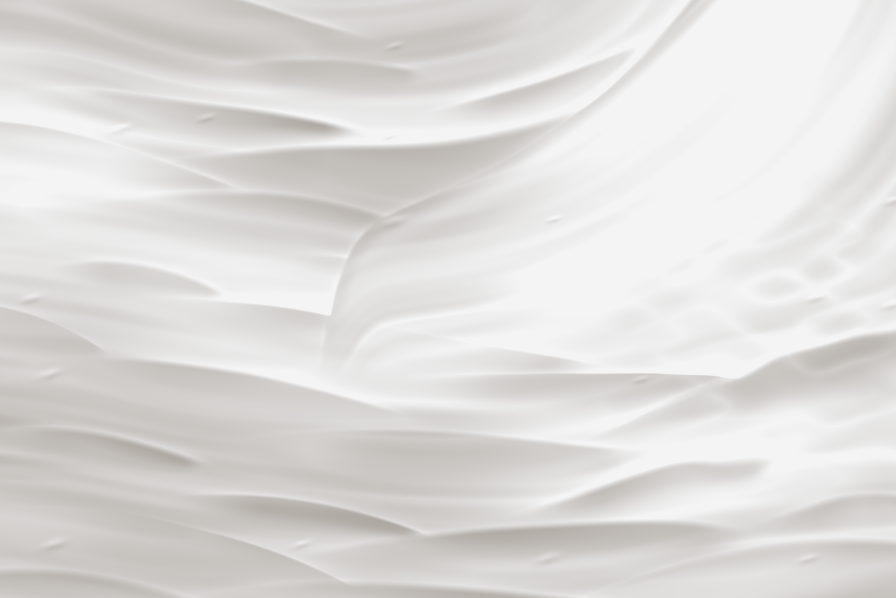
A Shadertoy shader for this texture:

```glsl
// Thick white cream spread in soft, curved and overlapping smears.
#define BASE_TONE 0.880
#define STREAK_CONTRAST 0.29
#define BROAD_CONTRAST 0.15
#define SHADE_DEPTH 0.125
#define SHADE_WIDTH 0.036
#define RIM_LIGHT 0.065
#define RIM_WIDTH 0.009
#define STROKES 30
#define DENT_GRID 7.0
#define DENT_SHARE 0.18

float hash(vec2 p) {
    return fract(sin(dot(p, vec2(127.1, 311.7))) * 43758.5453);
}

float noise(vec2 p) {
    vec2 cell = floor(p), f = fract(p);
    f = f * f * f * (f * (f * 6.0 - 15.0) + 10.0);
    return mix(mix(hash(cell), hash(cell + vec2(1, 0)), f.x),
               mix(hash(cell + vec2(0, 1)), hash(cell + vec2(1, 1)), f.x), f.y);
}

// Spatula tracks: broad folds, ridges and faint hairlines along x
float streaks(vec2 q, float seed) {
    float folds = noise(q * vec2(1.8, 7.0) + seed);
    float ridges = 1.0 - abs(2.0 * noise(q * vec2(2.4, 18.0) + seed + 5.3) - 1.0);
    float hairs = noise(q * vec2(4.0, 60.0) + seed + 9.1);
    return 0.52 * folds + 0.32 * (ridges - 0.15) + 0.16 * hairs;
}

float creamTone(vec2 q, float seed) {
    return BASE_TONE + STREAK_CONTRAST * (streaks(q, seed) - 0.5);
}

// Ragged zone where the cream was torn, at the right
float roughness(vec2 p) {
    return smoothstep(0.85, 1.3, p.x) * (1.0 - smoothstep(0.08, 0.35, abs(p.y - 0.42)));
}

// Height across the smears: level on the left, sweeping upward on the right
float flowHeight(vec2 p) {
    float bend = max(p.x - 0.45, 0.0);
    float lift = mix(0.14, 0.52, p.y * p.y) * bend * bend;
    float wobble = 0.06 * (noise(p * vec2(2.4, 3.2)) - 0.5);
    return p.y + 0.11 * p.x - lift + wobble
         + 0.035 * roughness(p) * (noise(p * vec2(9.0, 15.0)) - 0.5);
}

// Lays a smear over the tone, with a lit lip above and a shadow below its edge
float layCream(float tone, float body, float depth, float softness, float cover, float lip) {
    float reach = SHADE_WIDTH * mix(0.6, 1.3, lip);
    body -= SHADE_DEPTH * lip * exp(-max(depth, 0.0) / reach);
    tone = mix(tone, body, smoothstep(-softness, softness, depth) * cover);
    return tone + RIM_LIGHT * lip * exp(-abs(depth + softness) / RIM_WIDTH);
}

// Small oblong dents with one bright and one dark side
float dents(vec2 p) {
    vec2 g = p * DENT_GRID, cell = floor(g);
    vec2 center = 0.35 + 0.3 * vec2(hash(cell + 2.0), hash(cell + 6.0));
    vec2 d = fract(g) - center;
    d.y -= 0.25 * d.x;
    d *= vec2(9.0, 24.0) * mix(0.8, 1.5, hash(cell + 4.0));
    return step(hash(cell), DENT_SHARE) * d.y * exp(-dot(d, d));
}

void mainImage(out vec4 fragColor, in vec2 fragCoord) {
    vec2 p = fragCoord / iResolution.y;
    float s = flowHeight(p);
    float tone = creamTone(vec2(p.x, s), 0.0);

    // Lens-shaped smears of mixed size and tilt, crisp above and fading below
    for (int i = 0; i < STROKES; i++) {
        float id = float(i);
        float a = hash(vec2(id, 1.7)), b = hash(vec2(id, 8.3)), c = hash(vec2(id, 4.9));
        float size = mix(0.35, 1.0, b);
        float offset = p.x - 1.5 * fract(id * 0.618 + 0.12);
        float along = offset / (size * mix(0.40, 0.62, a));
        float level = mix(1.02, -0.06, (id + 0.5) / float(STROKES)) + 0.22 * (c - 0.5) * offset;
        float arch = 0.085 * size * (1.0 - along * along);
        float depth = level + arch - s;
        float ends = smoothstep(-1.0, -0.2, along) * (1.0 - smoothstep(0.7, 1.0, along));
        float foot = 1.0 - smoothstep(0.5, 2.0, depth / max(arch, 0.010));
        float body = creamTone(vec2(p.x, s + 0.3 * depth), id * 3.7) + 0.05 * (a - 0.5);
        float softness = mix(0.002, 0.009, c);
        tone = layCream(tone, body, depth, softness, ends * foot, ends * mix(0.35, 1.3, a));
    }

    // The large sweep: a blunt rounded start, then a long rise to the right
    float t = p.x - 0.55;
    float nose = exp(min(-t / 0.03, 4.0));
    float crest = 0.625 + 0.16 * t + 0.70 * t * t - 0.16 * nose;
    float slope = 0.16 + 1.40 * t + 5.3 * nose;
    float depth = (crest - p.y) / sqrt(1.0 + slope * slope);
    depth += 0.012 * (noise(p * 5.0) - 0.5);
    float cover = smoothstep(0.42, 0.54, s);
    float body = creamTone(vec2(p.x, 0.6 * s - 0.5 * depth), 33.0) + 0.015;
    float ridge = (depth - 0.03) / 0.018;
    body += 0.06 * exp(-ridge * ridge) * smoothstep(0.0, 0.15, t);
    tone = layCream(tone, body, depth, 0.004, cover, 0.75 * cover);

    // Broad hollows, torn crinkles and fine dents
    tone += BROAD_CONTRAST * (noise(vec2(1.6 * p.x, 4.0 * s) + 13.0) - 0.5);
    float crinkle = abs(2.0 * noise(mat2(9.0, -8.0, 14.0, 20.0) * p) - 1.0);
    tone += 0.07 * roughness(p) * (0.4 - crinkle);
    tone += 0.13 * dents(p);

    // Warm greys in the shade and clean white in the light
    tone = clamp(tone, 0.66, 0.955);
    vec3 cream = vec3(tone) - vec3(0.0, 0.1, 0.2) * max(0.93 - tone, 0.0);
    fragColor = vec4(cream, 1.0);
}
```
